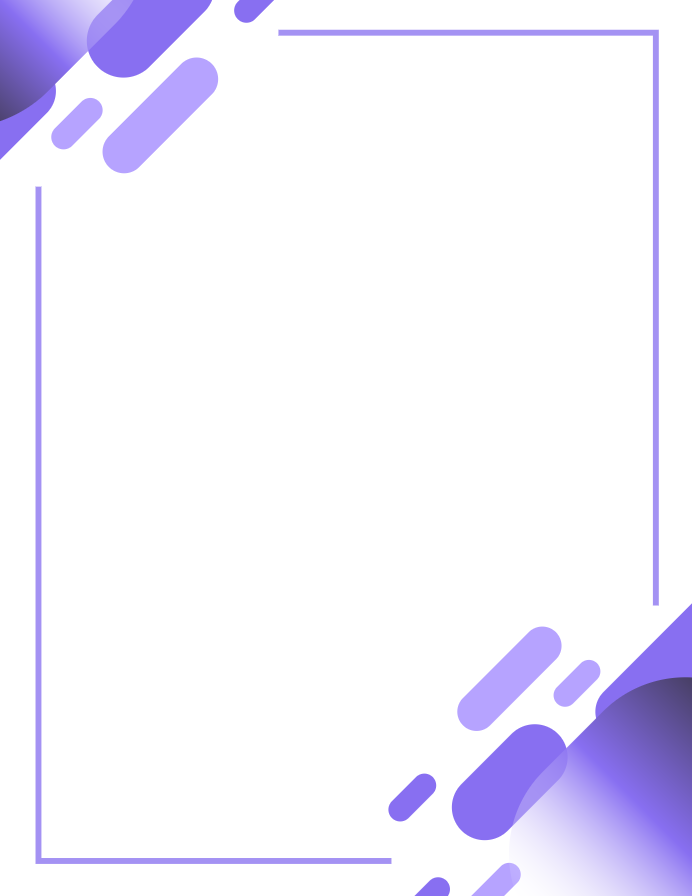
Give the GLSL for this background, as a WebGL 2 fragment shader.

```glsl
#version 300 es
precision highp float;

uniform vec2 u_resolution;
out vec4 fragColor;

#define ASPECT 0.7734
#define PAPER vec3(1.0)
#define VIOLET vec3(0.533, 0.435, 0.945)
#define LILAC vec3(0.712, 0.640, 1.0)
#define FRAME_COLOR vec3(0.645, 0.573, 0.952)
#define SHADOW vec3(0.265, 0.235, 0.36)
#define FRAME_CENTER vec2(0.388, 0.5013)
#define FRAME_HALF vec2(0.345, 0.4622)
#define FRAME_WIDTH 0.0033

// Diagonal pills: lower-left end (xy), reach along each axis (z), radius (w)
const vec4 LILAC_PILLS[5] = vec4[5](
    vec4(0.1387, 0.8307, 0.081, 0.0241),
    vec4(0.071, 0.847, 0.030, 0.0137),
    vec4(0.5326, 0.2057, 0.0735, 0.0215),
    vec4(0.6315, 0.224, 0.0267, 0.0128),
    vec4(0.527, -0.018, 0.042, 0.013));
const vec4 VIOLET_PILLS[7] = vec4[7](
    vec4(0.138, 0.9544, 0.0612, 0.041),
    vec4(0.2754, 0.9883, 0.035, 0.0137),
    vec4(-0.06, 0.8104, 0.088, 0.0345),
    vec4(0.5417, 0.099, 0.056, 0.0367),
    vec4(0.4473, 0.0964, 0.027, 0.0132),
    vec4(0.456, -0.026, 0.0336, 0.0133),
    vec4(0.6966, 0.2057, 0.125, 0.0312));

float pixelSize() {
    return 1.0 / u_resolution.y;
}

// Antialiased coverage of a signed distance
float cover(float d) {
    return clamp(0.5 - d / pixelSize(), 0.0, 1.0);
}

float pillDistance(vec2 p, vec4 pill) {
    vec2 q = p - pill.xy;
    float along = clamp(0.5 * (q.x + q.y), 0.0, pill.z);
    return length(q - along) - pill.w;
}

// Rectangular outline with two opposite corners left open
float frameDistance(vec2 p) {
    vec2 edge = abs(p - FRAME_CENTER) - FRAME_HALF;
    float outline = abs(max(edge.x, edge.y)) - FRAME_WIDTH;
    float topLeftGap = max(p.x - 0.3112, 0.7917 - p.y);
    float bottomRightGap = max(0.4375 - p.x, p.y - 0.3242);
    return max(outline, -min(topLeftGap, bottomRightGap));
}

// Large pill shaded from shadow through violet to clear;
// stops are positions of those three along x + y
vec3 addGlow(vec3 color, vec2 p, vec4 pill, vec3 stops) {
    float d = p.x + p.y;
    float body = clamp((d - stops.x) / (stops.y - stops.x), 0.0, 1.0);
    float fade = clamp((d - stops.y) / (stops.z - stops.y), 0.0, 1.0);
    vec3 tint = mix(mix(SHADOW, VIOLET, body), PAPER, fade);
    return mix(color, tint, (1.0 - fade) * cover(pillDistance(p, pill)));
}

void main() {
    vec2 p = gl_FragCoord.xy / u_resolution * vec2(ASPECT, 1.0);
    vec3 color = mix(PAPER, FRAME_COLOR, cover(frameDistance(p)));

    // Flat pills
    for (int i = 0; i < 5; i++) {
        color = mix(color, LILAC, cover(pillDistance(p, LILAC_PILLS[i])));
    }
    for (int i = 0; i < 7; i++) {
        color = mix(color, VIOLET, cover(pillDistance(p, VIOLET_PILLS[i])));
    }

    // Translucent corner shapes
    color = addGlow(color, p, vec4(-0.047, 1.0, 0.073, 0.1432), vec3(0.844, 1.0, 1.22));
    color = addGlow(color, p, vec4(0.699, 0.0469, 0.067, 0.1302), vec3(1.03, 0.816, 0.565));

    fragColor = vec4(color, 1.0);
}
```
